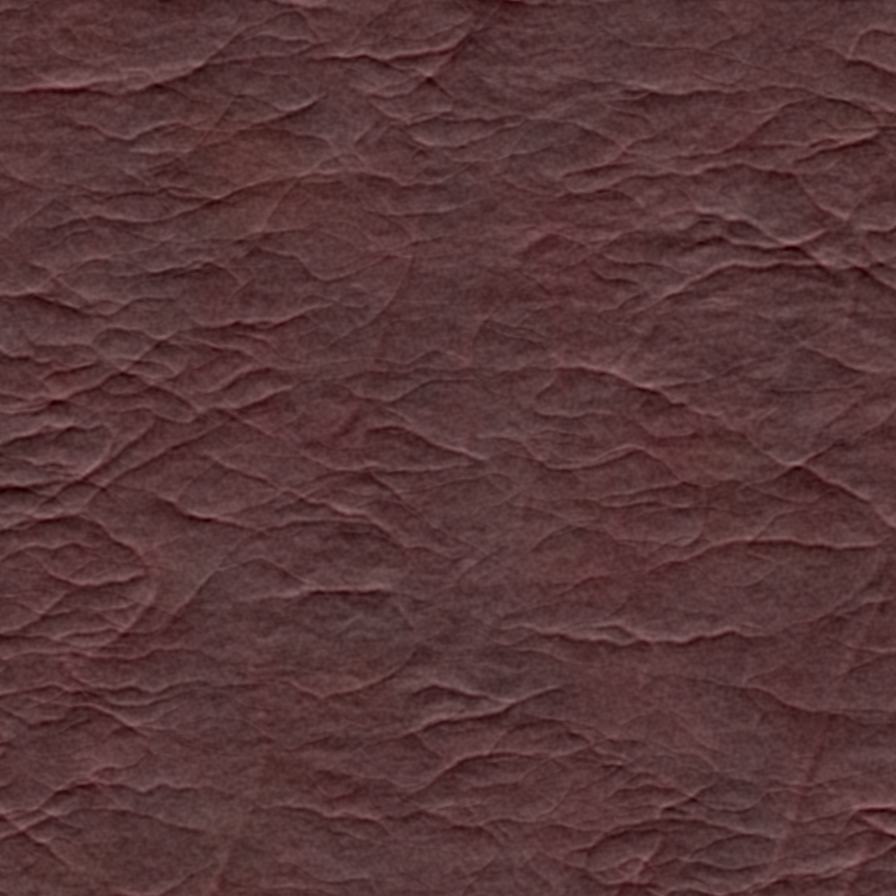
Reproduce this texture procedurally as a Shadertoy shader.

```glsl
// Worn oxblood leather: broken creases follow level lines of warped, stretched
// gradient noise and are lit from above as small ridges. Pebbled swelling,
// reddish and brown stains and a fine grain complete the hide.

const vec3 HIDE = vec3(0.346, 0.213, 0.222);
const vec3 RED_TINT = vec3(0.026, -0.014, -0.004);
const vec3 RUST_TINT = vec3(0.014, 0.001, -0.014);
const vec2 LIGHT = vec2(-0.16, 0.987);

// Random unit vector for a lattice point
vec2 latticeGradient(ivec2 cell) {
    uint h = uint(cell.x) * 1597334677u ^ uint(cell.y) * 3812015801u;
    h = (h ^ (h >> 15)) * 2246822519u;
    h = (h ^ (h >> 13)) * 3266489917u;
    float angle = float((h ^ (h >> 16)) & 65535u) * 6.28319 / 65536.0;
    return vec2(cos(angle), sin(angle));
}

float gradientNoise(vec2 p) {
    ivec2 cell = ivec2(floor(p));
    vec2 f = fract(p);
    vec2 s = f * f * f * (f * (f * 6.0 - 15.0) + 10.0);
    float a = dot(latticeGradient(cell), f);
    float b = dot(latticeGradient(cell + ivec2(1, 0)), f - vec2(1, 0));
    float c = dot(latticeGradient(cell + ivec2(0, 1)), f - vec2(0, 1));
    float d = dot(latticeGradient(cell + ivec2(1, 1)), f - vec2(1, 1));
    return mix(mix(a, b, s.x), mix(c, d, s.x), s.y);
}

float fbm(vec2 p) {
    float sum = 0.0, amp = 1.0;
    for (int i = 0; i < 4; i++) {
        sum += amp * gradientNoise(p);
        p = mat2(1.6, 1.2, -1.2, 1.6) * p + 5.3;
        amp *= 0.55;
    }
    return sum;
}

vec2 rotate(vec2 p, float angle) {
    float c = cos(angle), s = sin(angle);
    return vec2(c * p.x + s * p.y, c * p.y - s * p.x);
}

// Stretched noise whose level line forms the crease paths
float creaseField(vec2 p, vec2 freq, float angle, float seed) {
    float bend = gradientNoise(p * 4.0 + seed);
    float jag = gradientNoise(p * 17.0 + seed * 2.0)
              + 0.5 * gradientNoise(p * 43.0 - seed);
    vec2 q = rotate(p + vec2(0.006 * jag, 0.03 * bend + 0.012 * jag), angle);
    return gradientNoise(q * freq + seed) + 0.06;
}

// x: lit relief of the crease, y: strength of its worn line
vec2 crease(vec2 p, vec2 freq, float angle, float width, float seed) {
    const float STEP = 0.0012;
    float n = creaseField(p, freq, angle, seed);
    vec2 slope = vec2(creaseField(p + vec2(STEP, 0), freq, angle, seed),
                      creaseField(p + vec2(0, STEP), freq, angle, seed)) - n;
    slope /= STEP;
    float steep = max(length(slope), 0.5 * max(freq.x, freq.y));
    vec2 normal = slope / steep;
    float region = smoothstep(-0.3, 0.3, gradientNoise(p * 3.1 + seed * 3.7));
    float gaps = smoothstep(-0.3, 0.25, gradientNoise(p * vec2(7.0, 12.0) + seed * 1.3));
    float fade = region * mix(0.25, 1.0, gaps);
    float u = n / steep / (width * (0.65 + 0.6 * fade));
    float wide = u / 3.5;
    float ridge = u * exp(-u * u) + 0.4 * wide * exp(-wide * wide);
    return fade * vec2(dot(normal, LIGHT) * ridge, dot(normal, normal) * exp(-u * u));
}

// Pebbled height: rounded swells parted by sharp valleys
float pebbles(vec2 p, vec2 freq) {
    return abs(gradientNoise(p * freq)) + 0.5 * abs(gradientNoise(p * freq * 1.9 + 7.7));
}

// Lit slope of the pebbled surface
float swelling(vec2 p, vec2 freq, float reach) {
    return pebbles(p, freq) - pebbles(p + LIGHT * reach, freq);
}

// Pores and short fibres, turned so that the layers do not align
float grain(vec2 p) {
    return 0.6 * gradientNoise(rotate(p, 0.6) * 170.0)
         + 0.5 * gradientNoise(rotate(p, -0.35) * vec2(75.0, 105.0))
         + 0.3 * gradientNoise(rotate(p, 0.1) * vec2(60.0, 210.0) + 9.0);
}

void mainImage(out vec4 fragColor, in vec2 fragCoord) {
    vec2 p = fragCoord / iResolution.y + 3.0;

    // Long folds, shorter wrinkles, then hairline cracks
    vec2 folds = crease(p, vec2(1.4, 5.0), 0.05, 0.0042, 11.3)
               + 0.8 * crease(p, vec2(1.9, 5.2), -0.42, 0.0036, 27.1);
    vec2 wrinkles = crease(p, vec2(3.4, 9.5), 0.10, 0.0036, 43.7)
                  + crease(p, vec2(4.6, 12.0), -0.20, 0.0034, 58.9)
                  + 0.7 * crease(p, vec2(4.0, 9.0), 0.42, 0.0032, 64.3);
    vec2 cracks = crease(p, vec2(8.0, 19.0), 0.05, 0.0030, 71.9)
                + crease(p, vec2(10.0, 24.0), -0.15, 0.0028, 97.1);
    vec2 steepMarks = crease(p, vec2(6.0, 2.2), -0.15, 0.0055, 86.3);

    // Light and shade
    float relief = 0.31 * folds.x + 0.23 * wrinkles.x + 0.16 * cracks.x
                 + 0.13 * steepMarks.x;
    float worn = folds.y + 0.7 * wrinkles.y + 0.4 * cracks.y + 0.6 * steepMarks.y;
    vec2 ruffled = p + 0.012 * vec2(fbm(p * 9.0), fbm(p * 9.0 + 40.0));
    float rough = 0.6 + 0.8 * smoothstep(-0.3, 0.3, gradientNoise(p * 2.6 + 3.0));
    float swell = 0.100 * swelling(ruffled, vec2(8.0, 18.0), 0.009)
                + 0.080 * swelling(ruffled, vec2(21.0, 42.0), 0.005);
    float mottle = 0.032 * fbm(p * vec2(6.0, 10.0)) + 0.014 * fbm(p * vec2(20.0, 32.0));
    float tone = relief + rough * swell + mottle + 0.088 * grain(p) + 0.012 * worn;

    // Stains: red along the wear, rust in loose patches
    float redness = 0.6 * fbm(p * 5.0 + 17.0) + 0.5 * fbm(p * 15.0) + 0.7 * worn - 0.18;
    float rust = smoothstep(0.1, 0.8, fbm(p * vec2(3.5, 4.5) + 31.0));

    vec3 colour = HIDE + tone + RED_TINT * clamp(redness, -0.7, 1.0) + RUST_TINT * rust;
    fragColor = vec4(clamp(colour, 0.0, 1.0), 1.0);
}
```
